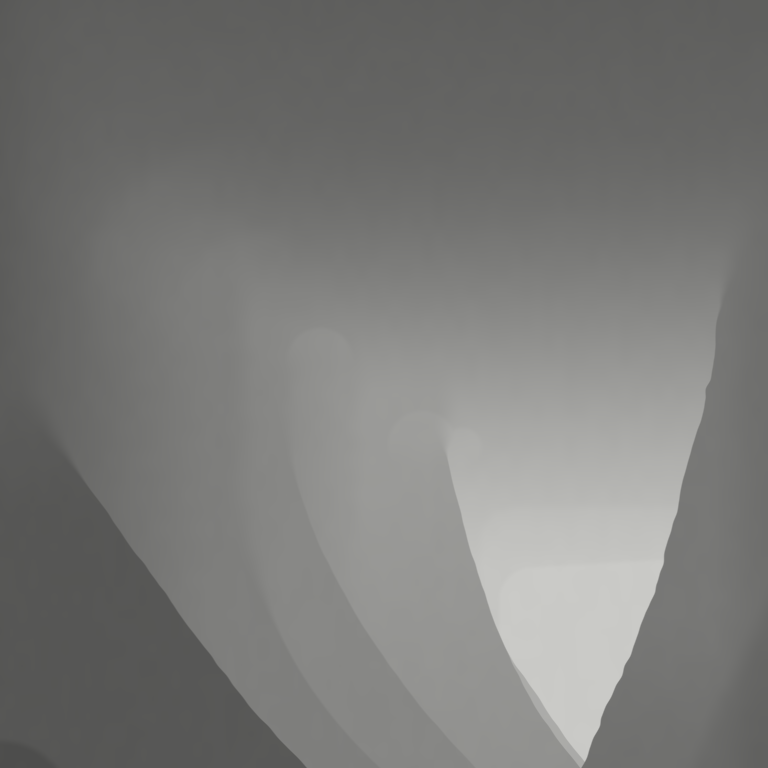
This texture map is drawn by a WebGL 2 fragment shader. Its source:

```glsl
#version 300 es
precision highp float;
uniform vec2 u_resolution;
out vec4 outColor;

// Tones
const float SKY_TOP = 0.37;
const float SKY_SLOPE = 0.16;
const float SKY_GLOW = 0.275;
const float SKY_MAX = 0.785;
const float SIDE_DARK = 0.362;
const float SIDE_SLOPE = 0.5;
const float FAR_FOLD = 0.605;
const float MID_FOLD = 0.532;
const float NEAR_FOLD = 0.495;
const float LEFT_SLOPE = 0.338;
const float RIGHT_WALL = 0.468;
const vec3 TINT = vec3(1.0, 1.0, 0.985);

// Fold outlines: x at four evenly spaced heights, from start to the bottom
const vec4 FAR_EDGE = vec4(0.581, 0.616, 0.668, 0.754);
const vec4 MID_EDGE = vec4(0.375, 0.393, 0.479, 0.618);
const vec4 NEAR_EDGE = vec4(0.312, 0.341, 0.397, 0.495);
const vec4 LEFT_EDGE = vec4(0.020, 0.138, 0.260, 0.397);
const vec4 RIGHT_EDGE = vec4(0.948, 0.902, 0.846, 0.753);
const float ROUGHNESS = 0.007;
const float GRAIN = 0.006;

float hash(vec2 p) {
    p = fract(p * vec2(123.34, 345.45));
    p += dot(p, p + 34.35);
    return fract(p.x * p.y);
}

float noise(vec2 p) {
    vec2 i = floor(p), f = fract(p);
    f = f * f * (3.0 - 2.0 * f);
    return mix(mix(hash(i), hash(i + vec2(1, 0)), f.x),
               mix(hash(i + vec2(0, 1)), hash(i + vec2(1, 1)), f.x), f.y);
}

float softMin(float a, float b, float k) {
    float h = max(k - abs(a - b), 0.0) / k;
    return min(a, b) - h * h * k * 0.25;
}

// Cubic through four evenly spaced values
float edgeX(float y, float start, vec4 x) {
    float t = 3.0 * (max(y, start) - start) / (1.0 - start);
    float a = t - 1.0, b = t - 2.0, c = t - 3.0;
    return dot(x, vec4(-a * b * c / 6.0, t * b * c * 0.5, -t * a * c * 0.5, t * a * b / 6.0));
}

// 1 on the left of an outline
float leftOf(float x, float edge, float blur) {
    return 1.0 - smoothstep(-blur, blur, x - edge);
}

float disc(vec2 p, vec2 centre, float radius, float blur) {
    return 1.0 - smoothstep(-blur, blur, length(p - centre) - radius);
}

float roundBox(vec2 p, vec2 centre, vec2 size, float radius) {
    vec2 d = abs(p - centre) - size + radius;
    return length(max(d, 0.0)) + min(max(d.x, d.y), 0.0) - radius;
}

void main() {
    vec2 p = gl_FragCoord.xy / u_resolution;
    float x = p.x, y = 1.0 - p.y;
    vec2 q = vec2(x, y);
    float aa = 1.0 / u_resolution.y;
    float rough = ROUGHNESS * (noise(vec2(y * 24.0, 2.0)) - 0.5)
                + 0.4 * ROUGHNESS * (noise(vec2(y * 75.0, 7.0)) - 0.5);

    // Sky glow and the steps of light in the valley
    float sky = SKY_TOP + SKY_SLOPE * y + SKY_GLOW * smoothstep(0.15, 0.78, y);
    sky = min(sky, SKY_MAX - 0.025);
    float upperStep = roundBox(q, vec2(0.83, 0.96), vec2(0.205, 0.30) , 0.05);
    float lowerStep = roundBox(q, vec2(0.84, 1.0 + 0.06 * (0.84 - x)), vec2(0.19, 0.27), 0.04);
    sky += 0.012 * (1.0 - smoothstep(-0.008, 0.008, upperStep));
    sky += 0.018 * (1.0 - smoothstep(-0.004, 0.004, lowerStep));

    // Shade toward the left, with faint arched bands
    float side = SIDE_DARK + SIDE_SLOPE * x;
    float tone = softMin(sky, mix(side, 1.0, smoothstep(0.45, 0.62, x)), 0.06);
    float bandFade = 1.0 - smoothstep(0.30, 0.55, y);
    tone += 0.012 * bandFade * disc(q, vec2(0.30, 0.38), 0.19, 0.02) * (1.0 - smoothstep(0.2, 0.4, x));
    tone += 0.010 * bandFade * disc(q, vec2(0.35, 0.41), 0.11, 0.02) * (1.0 - smoothstep(0.27, 0.42, x));

    // Receding folds, back to front
    float farX = edgeX(y, 0.586, FAR_EDGE) + rough * 0.6;
    float sliver = leftOf(x, farX + 0.012 * smoothstep(0.84, 0.92, y), aa);
    tone = mix(tone, min(tone, 0.67), sliver * smoothstep(0.84, 0.87, y));
    float farTone = softMin(tone, FAR_FOLD - 0.10 * max(y - 0.62, 0.0), 0.03);
    tone = mix(tone, farTone, leftOf(x, farX, mix(0.02, aa, smoothstep(0.55, 0.60, y))));

    float midX = edgeX(y, 0.469, MID_EDGE) + rough * 0.5;
    float midTone = softMin(tone, MID_FOLD - 0.03 * max(y - 0.8, 0.0), 0.03);
    float midBlur = mix(0.03, 1.5 * aa, smoothstep(0.45, 0.64, y));
    tone = mix(tone, midTone, leftOf(x, midX, midBlur) * smoothstep(0.40, 0.50, y));

    float nearX = edgeX(y, 0.651, NEAR_EDGE);
    float nearBlur = mix(0.025, 2.0 * aa, smoothstep(0.65, 0.85, y));
    tone = mix(tone, softMin(tone, NEAR_FOLD, 0.02), leftOf(x, nearX, nearBlur));

    // Rounded crowns of the folds
    float midCrown = disc(q, vec2(0.417, 0.470), 0.043, 0.004);
    tone += 0.018 * midCrown * (1.0 - smoothstep(0.43, 0.49, y));
    float farCrown = max(disc(q, vec2(0.550, 0.580), 0.045, 0.004), disc(q, vec2(0.602, 0.582), 0.025, 0.004));
    tone += 0.014 * farCrown * (1.0 - smoothstep(0.56, 0.62, y));

    // Dark slope at the left
    float slopeX = edgeX(y, 0.495, LEFT_EDGE) + rough;
    float slopeTone = LEFT_SLOPE + 0.02 * (1.0 - smoothstep(0.5, 0.7, y)) + 0.03 * max(x - 0.1, 0.0);
    slopeTone -= 0.035 * disc(q, vec2(0.0, 1.06), 0.095, 0.006);
    float slopeBlur = mix(0.04, 1.2 * aa, smoothstep(0.48, 0.64, y));
    tone = mix(tone, min(tone, slopeTone), leftOf(x, slopeX, slopeBlur) * smoothstep(0.42, 0.58, y));

    // Wall at the right, darker at its lower corner
    float wallX = edgeX(y, 0.378, RIGHT_EDGE) + rough * 1.5 + 0.1 * max(0.378 - y, 0.0);
    float wallTone = RIGHT_WALL - 0.035 * smoothstep(0.92, 1.0, x) - 0.03 * smoothstep(0.78, 1.0, y);
    float cornerX = 0.90 + 0.45 * (1.0 - y) + 0.15 * (1.0 - y) * (1.0 - y);
    wallTone -= 0.025 * smoothstep(-0.02, 0.02, x - cornerX);
    float wallBlur = mix(0.03, aa, smoothstep(0.28, 0.42, y));
    tone = mix(softMin(tone, wallTone, 0.03), tone, leftOf(x, wallX, wallBlur));

    tone += GRAIN * (noise(q * vec2(70.0, 45.0)) - 0.5);
    outColor = vec4(tone * TINT, 1.0);
}
```
